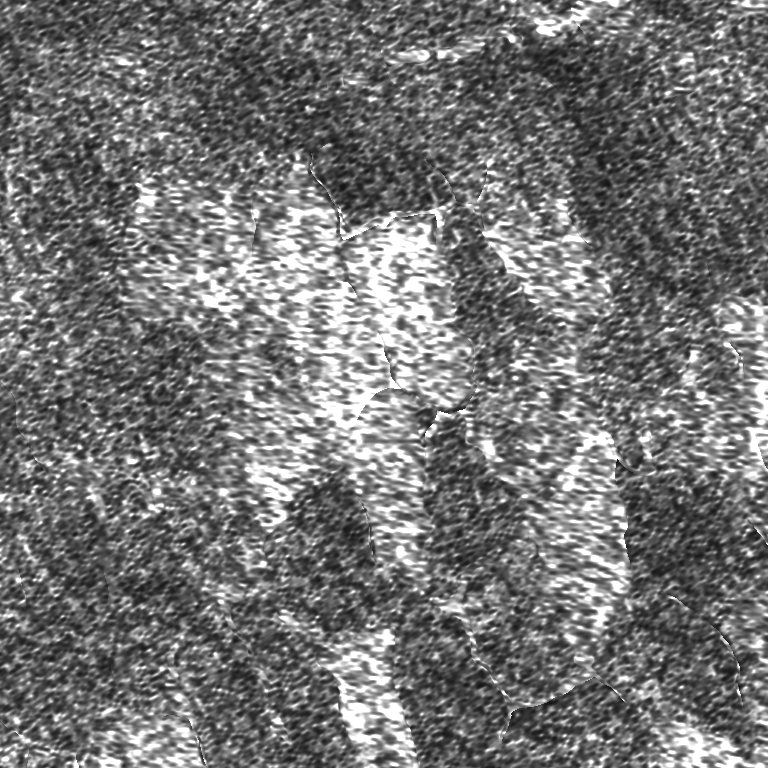
This texture is drawn by a Shadertoy shader. Its source:

```glsl
// Radar view of rugged ground: grey speckle over bright and dark slopes.
// Warped, slanted Voronoi facets set the local brightness, their borders carry
// thin ridges, and stretched noise multiplies everything with fine grain.

float hash(vec2 p) {
    return fract(sin(dot(p, vec2(127.1, 311.7))) * 43758.5453);
}

vec2 hash2(vec2 p) {
    return vec2(hash(p), hash(p + 57.3));
}

float noise(vec2 p) {
    vec2 i = floor(p), f = fract(p);
    f = f * f * (3.0 - 2.0 * f);
    return mix(mix(hash(i), hash(i + vec2(1, 0)), f.x),
               mix(hash(i + vec2(0, 1)), hash(i + vec2(1, 1)), f.x), f.y);
}

float fbm(vec2 p) {
    float sum = 0.0, weight = 0.5;
    for (int i = 0; i < 4; i++) {
        sum += weight * noise(p);
        p = mat2(1.6, 1.2, -1.2, 1.6) * p + 7.7;
        weight *= 0.5;
    }
    return sum / 0.9375;
}

vec2 rotate(vec2 p, float angle) {
    float c = cos(angle), s = sin(angle);
    return vec2(c * p.x + s * p.y, c * p.y - s * p.x);
}

// Two crossed layers of stretched grains, centred on zero
float speckle(vec2 p, float angle, vec2 density) {
    float a = noise(rotate(p, angle - 0.12) * density + 31.0);
    float b = noise(rotate(p, angle + 0.14) * density * 1.17 + 83.0);
    return a + b - 1.0;
}

// x: softly blended facet brightness, y: distance to the border, z: facet id
vec3 facets(vec2 p) {
    vec2 cell = floor(p);
    float nearest = 9.0, second = 9.0, id = 0.0, tone = 0.0, total = 0.0;
    for (int y = -2; y <= 2; y++) {
        for (int x = -2; x <= 2; x++) {
            vec2 c = cell + vec2(x, y);
            float d = length(c + 0.1 + 0.8 * hash2(c) - p);
            float weight = exp(-16.0 * d);
            tone += weight * smoothstep(0.3, 0.8, hash(c + 19.0));
            total += weight;
            if (d < nearest) {
                second = nearest;
                nearest = d;
                id = hash(c + 41.0);
            } else {
                second = min(second, d);
            }
        }
    }
    return vec3(tone / total, second - nearest, id);
}

void mainImage(out vec4 fragColor, in vec2 fragCoord) {
    vec2 uv = fragCoord / iResolution.y;

    // Slanted facets, strongest in the middle and on the right
    vec2 warp = vec2(fbm(uv * 7.0), fbm(uv * 7.0 + 40.0)) - 0.5;
    vec2 ground = rotate(uv + 0.13 * warp, 0.42);
    vec3 facet = facets(ground * vec2(9.0, 5.0) + 3.0);
    float rugged = mix(0.4, 1.0, smoothstep(0.1, 0.45, uv.x))
                 * (1.0 - 0.75 * smoothstep(0.72, 0.88, uv.y));
    float relief = rugged * (facet.x - 0.4) * 0.78;

    // Patchy cover and the darker plain along the top
    relief += 0.9 * (fbm(uv * 9.0 + 12.0) - 0.5);
    relief += 0.7 * (fbm(uv * 28.0 + 5.0) - 0.5);
    relief -= 0.2 * smoothstep(0.62, 0.85, uv.y + 0.2 * warp.x);

    // Thin lit crests on some borders, thin shadows on others
    float crest = 1.0 - smoothstep(0.02, 0.13, facet.y);
    float broken = smoothstep(0.45, 0.65, noise(uv * 17.0 + 9.0));
    relief += crest * broken * rugged * mix(-0.35, 0.6, step(0.4, facet.z));

    // Broken chain of bright echoes near the upper edge
    float chain = abs(uv.y - 0.88 - 0.3 * (uv.x - 0.42) - 0.06 * warp.y);
    float span = smoothstep(0.37, 0.45, uv.x) * (1.0 - smoothstep(0.75, 0.9, uv.x));
    relief += 0.95 * span * exp(-pow(chain / 0.014, 2.0))
            * smoothstep(0.3, 0.65, noise(uv * 55.0));

    // Grain: long flat streaks on lit slopes, finer tilted ones elsewhere
    float streaks = speckle(uv, -0.14, vec2(95.0, 205.0));
    float fine = speckle(uv, 0.4, vec2(135.0, 215.0));
    float blend = smoothstep(-0.15, 0.3, relief + 0.3 * (noise(uv * 6.0) - 0.5));
    float grain = mix(fine, streaks, blend) / length(vec2(blend, 1.0 - blend));

    float echo = 0.43 * exp(relief + 1.3 * grain);
    fragColor = vec4(vec3(clamp(echo, 0.0, 1.0)), 1.0);
}
```
